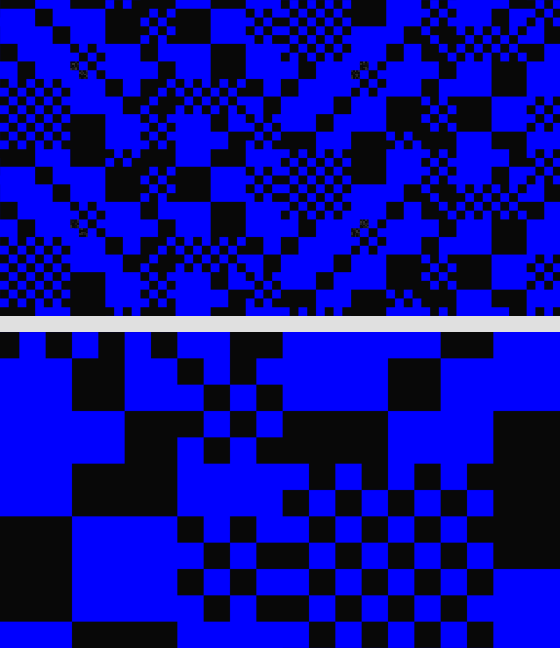
Top: the whole. Bottom: its middle third, enlarged.
Give the GLSL for this pattern, as a Shadertoy shader.

```glsl
// Two-tone pixel weave: solid, checkered and stepped blocks on a fine square grid.
// One 32 x 18 cell tile is built from a map of block kinds; every second tile across
// is flipped vertically, and cell borders are blended for smooth edges.

#define CELLS_DOWN 36.0
#define TILE_W 32
#define TILE_H 18
#define FLIP_ROW 33
#define ROW_SHIFT 1
#define EDGE_PIXELS 1.15
#define BLUE vec3(0.0, 0.0, 1.0)
#define BLACK vec3(0.03, 0.03, 0.03)
#define WEAR_START ivec2(8, 6)
#define WEAR_GRAIN 5.0
#define WEAR_STRENGTH 0.17

// Block kinds
const int B = 0;   // solid blue
const int K = 1;   // solid black
const int C = 2;   // checker
const int D = 3;   // two black squares on a diagonal
const int X = 4;   // diagonal squares, checker between them

// Block map of one tile; the last row is half a block high
const int LAYOUT[40] = int[40](
    B, D, B, K, C, K, B, C,
    D, B, C, B, D, B, K, B,
    C, C, B, D, X, C, C, D,
    C, C, K, B, C, B, D, C,
    K, B, K, C, K, B, K, B);

int wrap(int v, int n) {
    return (v % n + n) % n;
}

float hash(vec2 p) {
    vec3 q = fract(p.xyx * 0.1031);
    q += dot(q, q.yzx + 33.33);
    return fract((q.x + q.y) * q.z);
}

// Fold a cell of the canvas into the base tile
ivec2 foldToTile(ivec2 cell) {
    cell.x = wrap(cell.x, 2 * TILE_W);
    if (cell.x >= TILE_W) cell = ivec2(cell.x - TILE_W, FLIP_ROW - cell.y);
    return ivec2(cell.x, wrap(cell.y - ROW_SHIFT, TILE_H));
}

bool isBlack(ivec2 cell) {
    ivec2 block = cell / 4;
    ivec2 quarter = (cell / 2) % 2;
    bool checker = (cell.x + cell.y) % 2 == 0;
    bool diagonal = quarter.x == quarter.y;
    int kind = LAYOUT[block.y * 8 + block.x];
    if (kind == C) return checker;
    if (kind == D) return diagonal;
    if (kind == X) return diagonal || checker;
    return kind == K;
}

// Cell colour, with grey grain on the worn quarter block
vec3 cellColour(ivec2 cell, vec2 p) {
    cell = foldToTile(cell);
    if (!isBlack(cell)) return BLUE;
    bool worn = cell / 2 == WEAR_START / 2;
    float grain = hash(floor(p * WEAR_GRAIN));
    return BLACK + (worn ? WEAR_STRENGTH * grain * grain : 0.0);
}

void mainImage(out vec4 fragColor, in vec2 fragCoord) {
    // Position in cells, counted from the upper left
    float scale = CELLS_DOWN / iResolution.y;
    vec2 p = vec2(fragCoord.x, iResolution.y - fragCoord.y) * scale;

    // Blend the four cells around the nearest grid corner
    vec2 corner = floor(p + 0.5);
    vec2 blend = clamp((p - corner) / (EDGE_PIXELS * scale) + 0.5, 0.0, 1.0);
    ivec2 c = ivec2(corner);
    vec3 upper = mix(cellColour(c - 1, p), cellColour(c - ivec2(0, 1), p), blend.x);
    vec3 lower = mix(cellColour(c - ivec2(1, 0), p), cellColour(c, p), blend.x);
    fragColor = vec4(mix(upper, lower, blend.y), 1.0);
}
```
